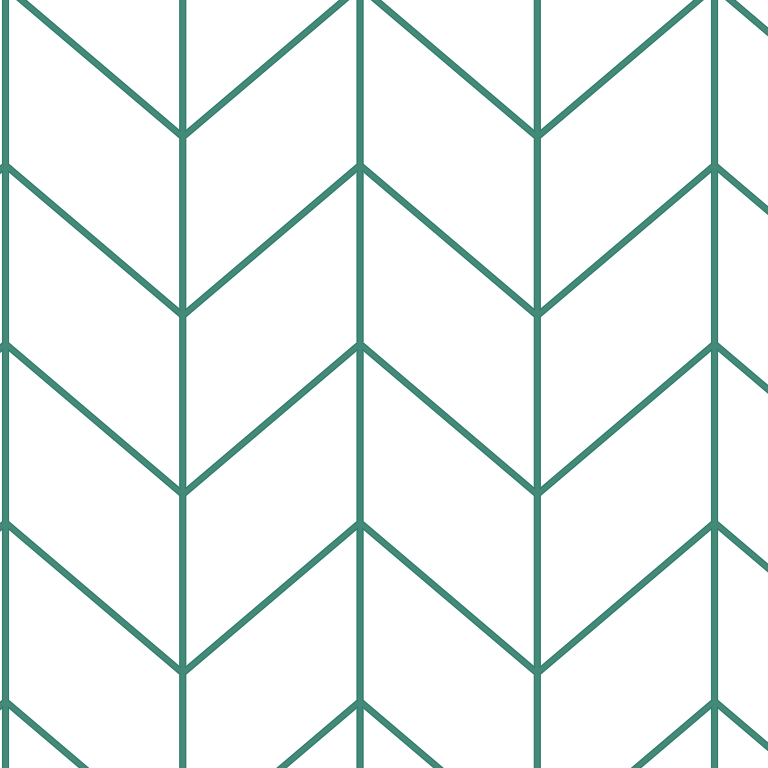
Give the GLSL for this pattern, as a WebGL 1 fragment shader.

```glsl
precision highp float;

uniform vec2 u_resolution;

const float COLUMN_WIDTH = 0.2308;
const float ROW_HEIGHT = 0.2327;
const float CHEVRON_RISE = 0.196;
const vec2 FIRST_PEAK = vec2(0.0072, 0.0868);
const float POST_HALF_WIDTH = 0.0047;
const float SLANT_HALF_WIDTH = 0.0045;
const float RIM_WIDTH = 0.0017;
const vec3 PAPER = vec3(1.0);
const vec3 LINE_CORE = vec3(0.27, 0.54, 0.47);
const vec3 LINE_RIM = vec3(0.18, 0.49, 0.42);

// Distance to the nearest multiple of period
float repeatDistance(float value, float period) {
  return abs(mod(value + 0.5 * period, period) - 0.5 * period);
}

// Signed distance to the vertical column lines
float postDistance(vec2 p) {
  return repeatDistance(p.x, COLUMN_WIDTH) - POST_HALF_WIDTH;
}

// Signed distance to the stacked zigzags, peaking on every second column line
float zigzagDistance(vec2 p) {
  float fall = 1.0 - abs(mod(p.x / COLUMN_WIDTH, 2.0) - 1.0);
  float offset = repeatDistance(p.y + CHEVRON_RISE * fall, ROW_HEIGHT);
  float slantCosine = COLUMN_WIDTH / length(vec2(COLUMN_WIDTH, CHEVRON_RISE));
  return offset * slantCosine - SLANT_HALF_WIDTH;
}

void main() {
  float pixel = 1.0 / u_resolution.y;
  vec2 p = gl_FragCoord.xy * pixel - FIRST_PEAK;
  float d = min(postDistance(p), zigzagDistance(p));

  // Slightly darker rim inside each line
  float rim = smoothstep(-0.5 * pixel, 0.5 * pixel, d + RIM_WIDTH);
  vec3 lineColor = mix(LINE_CORE, LINE_RIM, rim);

  float coverage = 1.0 - smoothstep(-0.6 * pixel, 0.6 * pixel, d);
  gl_FragColor = vec4(mix(PAPER, lineColor, coverage), 1.0);
}
```
